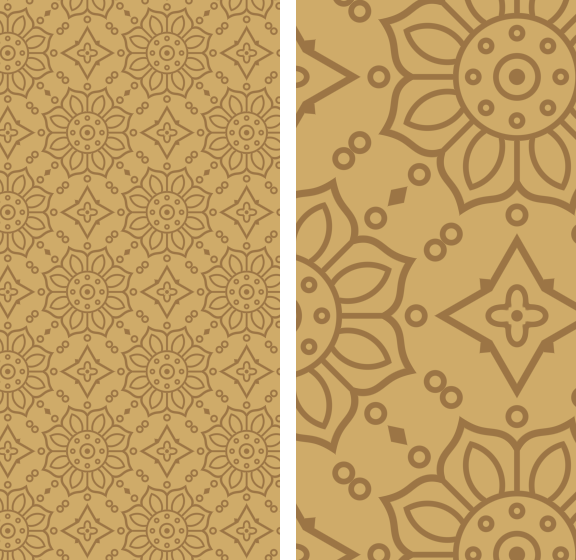
Left: the whole. Right: its middle third, enlarged.
A Shadertoy shader for this pattern:

```glsl
// Checkerboard of eight-petal mandala flowers and four-point stars, brown line art on ochre.

const float PI = 3.14159265;
const float CELL = 0.2844;                    // flower-to-star spacing, in canvas widths
const vec2 FLOWER_ORIGIN = vec2(0.5964, 0.1042);
const vec3 GROUND = vec3(0.81, 0.67, 0.41);
const vec3 INK = vec3(0.61, 0.46, 0.27);
const float FINE = 0.012;                     // half line widths, in cells
const float BOLD = 0.015;

// Offset from the nearest point of a checkerboard lattice
vec2 checkerLocal(vec2 p) {
    vec2 a = p - 2.0 * round(p / 2.0);
    vec2 q = p - 1.0;
    vec2 b = q - 2.0 * round(q / 2.0);
    return dot(a, a) < dot(b, b) ? a : b;
}

// Fold the plane into one of n sectors, centred on the x axis
vec2 foldSectors(vec2 p, float n, float turn) {
    float step = 2.0 * PI / n;
    float a = atan(p.y, p.x) - turn;
    a -= step * round(a / step);
    return length(p) * vec2(cos(a), sin(a));
}

float ring(vec2 p, float radius, float halfWidth) {
    return abs(length(p) - radius) - halfWidth;
}

float rhombus(vec2 p, vec2 size) {
    p = abs(p);
    return (dot(p, size.yx) - size.x * size.y) / length(size);
}

// Pointed leaf along x, made of two mirrored arcs
float leaf(vec2 p, float halfLength, float halfBreadth) {
    float r = (halfLength * halfLength + halfBreadth * halfBreadth) / (2.0 * halfBreadth);
    return length(vec2(p.x, abs(p.y) + r - halfBreadth)) - r;
}

// Ogee edge of a petal, from a sharp tip to a sharp valley
float petalEdge(vec2 p) {
    float halfSector = PI / 8.0;
    float r = length(p);
    float w = 2.0 * abs(atan(p.y, p.x)) / halfSector - 1.0;
    float edge = 0.522 - 0.035 * w - 0.045 * w * w * w;
    float slope = (0.035 + 0.135 * w * w) * 2.0 / halfSector;
    return (r - edge) / length(vec2(1.0, slope / max(r, 0.2)));
}

float flower(vec2 p) {
    float r = length(p);
    vec2 petal = foldSectors(p, 8.0, PI / 8.0);
    vec2 valley = foldSectors(p, 8.0, 0.0);

    // Centre disc
    float d = min(r - 0.034, ring(p, 0.088, FINE));
    d = min(d, ring(valley - vec2(0.183, 0.0), 0.024, 0.011));
    d = min(d, ring(p, 0.256, FINE));

    // Petals, inner leaves and the stems between them
    d = min(d, abs(petalEdge(petal)) - BOLD);
    float inner = abs(leaf(petal - vec2(0.36, 0.0), 0.14, 0.068)) - FINE;
    inner = min(inner, max(abs(valley.y) - FINE, r - 0.44));
    d = min(d, max(inner, 0.256 - r));

    // Beads outside the valleys
    return min(d, ring(valley - vec2(0.578, 0.0), 0.036, FINE));
}

float star(vec2 p) {
    vec2 q = abs(p);
    q = q.x > q.y ? q : q.yx;

    // Outline from tip to waist
    vec2 tip = vec2(0.315, 0.0);
    vec2 side = normalize(vec2(0.115) - tip);
    float d = abs(dot(q - tip, vec2(side.y, -side.x))) - BOLD;

    // Thorns on the waist
    vec2 diagonal = vec2(q.x + q.y, q.x - q.y) * sqrt(0.5);
    d = min(d, rhombus(diagonal - vec2(0.185, 0.0), vec2(0.036, 0.03)));

    // Quatrefoil and centre dot
    float r = length(p);
    float a = 4.0 * atan(q.y, q.x);
    float slope = 0.12 * sin(a) / max(r, 0.05);
    float foil = (r - 0.09 - 0.03 * cos(a)) / length(vec2(1.0, slope));
    d = min(d, min(abs(foil) - FINE, r - 0.024));

    // Paired beads
    return min(d, ring(q - vec2(0.342, 0.275), 0.036, FINE));
}

void mainImage(out vec4 fragColor, in vec2 fragCoord) {
    vec2 p = (fragCoord / iResolution.x - FLOWER_ORIGIN) / CELL;
    float pixel = 1.0 / (iResolution.x * CELL);

    vec2 f = checkerLocal(p);
    float d = min(flower(f), star(checkerLocal(p - vec2(1.0, 0.0))));

    // Small lozenges midway between flowers
    vec2 m = abs(f) - 0.5;
    d = min(d, rhombus(vec2(m.x + m.y, m.x - m.y) * sqrt(0.5), vec2(0.058, 0.038)));

    float ink = 1.0 - smoothstep(-0.75 * pixel, 0.75 * pixel, d);
    fragColor = vec4(mix(GROUND, INK, ink), 1.0);
}
```
